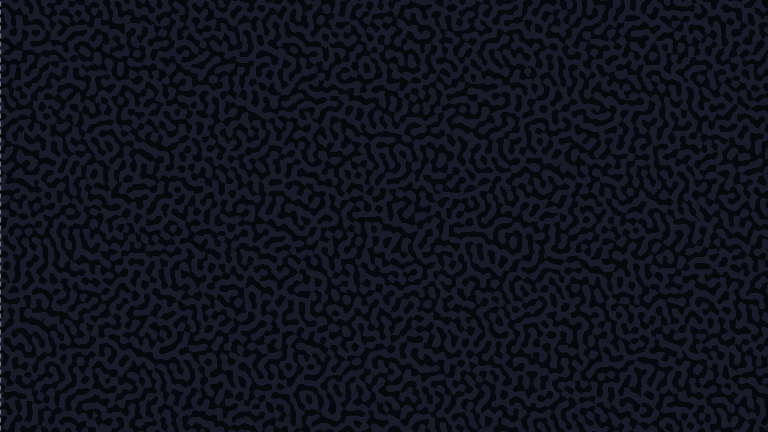
Give the GLSL for this pattern, as a Shadertoy shader.

```glsl
// Labyrinth of short, winding worms in muted indigo on near black.
// Random plane waves of mixed lengths are softly clipped, then band-passed
// by a ring-shaped kernel, which evens out the widths as in Turing patterns.

const float TAU = 6.2831853;
const float GOLDEN_ANGLE = 2.3999632;
const float PERIODS_PER_HEIGHT = 39.0;
const float KERNEL_RADIUS = 1.0;    // in wavelengths
const float LEVEL = -0.085;         // below zero widens the worms
const int WAVES = 22;
const int TAPS = 38;

const vec3 WORM = vec3(0.102, 0.102, 0.165);
const vec3 GAP = vec3(0.025, 0.032, 0.042);
const vec3 BORDER = vec3(0.42, 0.44, 0.50);

float hash(float n) {
    return fract(sin(n * 12.9898 + 4.137) * 43758.547);
}

// Wave vector in xy, phase in z, all in turns; directions fill a half turn.
vec3 makeWave(int index) {
    float n = float(index);
    float angle = 0.5 * TAU * (n + hash(n + 0.3)) / float(WAVES);
    float frequency = mix(0.70, 1.26, hash(n + 31.7));
    return vec3(frequency * vec2(cos(angle), sin(angle)), hash(n + 67.1));
}

// Sum of the waves with unit variance, clipped to plateaus.
// Each wave is a cubic stand-in for a cosine, from 0 to 1.
float clippedField(vec2 p, vec3 waves[WAVES]) {
    float sum = 0.0;
    for (int i = 0; i < WAVES; i++) {
        float u = abs(2.0 * fract(dot(p, waves[i].xy) + waves[i].z) - 1.0);
        sum += u * u * (3.0 - 2.0 * u);
    }
    float field = (2.0 * sum - float(WAVES)) * sqrt(2.0 / float(WAVES));
    return clamp(2.0 * field, -1.0, 1.0);
}

// Close approximation of the Bessel function J0(TAU * r).
float ringKernel(float r) {
    return cos(TAU * (r - 0.125)) / (0.5 * TAU * sqrt(r + 0.05));
}

// Band-pass of the clipped field, sampled on a sunflower disc.
float labyrinth(vec2 p, vec3 waves[WAVES]) {
    float sum = 0.0;
    float gain = 0.0;
    for (int i = 0; i < TAPS; i++) {
        float area = (float(i) + 0.5) / float(TAPS);
        float r = KERNEL_RADIUS * sqrt(area);
        float angle = GOLDEN_ANGLE * float(i);
        float kernel = ringKernel(r);
        float weight = kernel * (1.0 - area);
        sum += weight * clippedField(p + r * vec2(cos(angle), sin(angle)), waves);
        gain += weight * kernel;
    }
    return sum / gain;
}

// Coverage of a dashed vertical line along the left side.
float dashedBorder(vec2 uv, float width, float dashes, float soft) {
    float line = 1.0 - smoothstep(width - soft, width + soft, uv.x);
    float wave = abs(fract(uv.y * dashes) - 0.5);
    float blur = soft * dashes;
    return line * (1.0 - smoothstep(0.3 - blur, 0.3 + blur, wave));
}

void mainImage(out vec4 fragColor, in vec2 fragCoord) {
    // One unit of p is one period of the stripes.
    vec2 uv = fragCoord / iResolution.y;
    float pixel = 1.0 / iResolution.y;
    vec2 p = uv * PERIODS_PER_HEIGHT;

    vec3 waves[WAVES];
    for (int i = 0; i < WAVES; i++) {
        waves[i] = makeWave(i);
    }

    // Edge softness follows the typical slope across one pixel.
    float edge = 1.9 * pixel * PERIODS_PER_HEIGHT;
    float worm = smoothstep(-edge, edge, labyrinth(p, waves) - LEVEL);
    vec3 color = mix(GAP, WORM, worm);
    color = mix(color, BORDER, dashedBorder(uv, 0.0028, 54.0, 0.5 * pixel));
    fragColor = vec4(color, 1.0);
}
```
